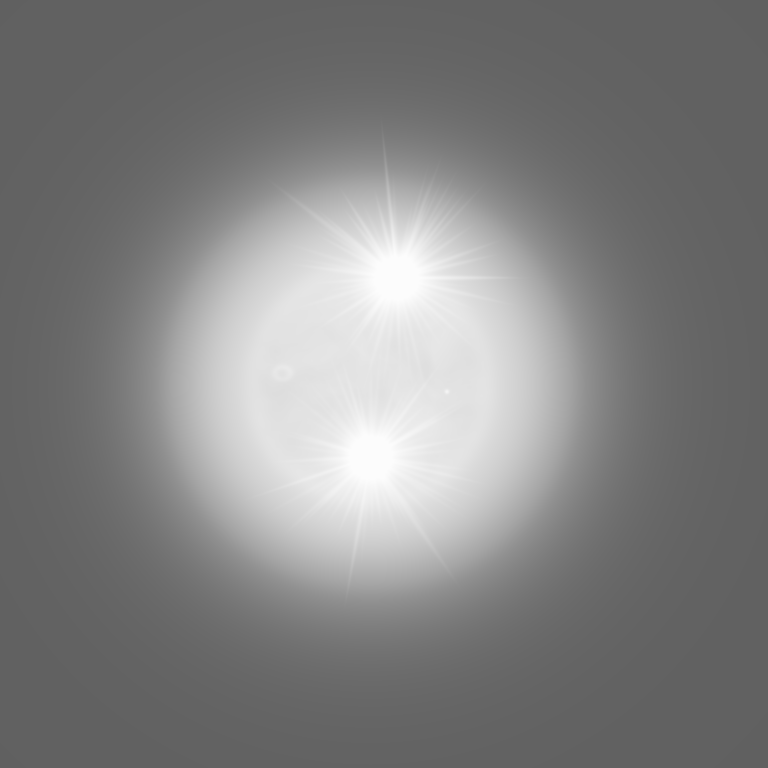
Write a WebGL 2 fragment shader that draws this background.

```glsl
#version 300 es
precision highp float;
// Two white starbursts inside a soft round halo on a grey ground.
// The halo is a power falloff with faint cloud, and each burst is a
// loop of tapered rays with hashed angle, length and strength.
uniform vec2 u_resolution;
out vec4 fragColor;

#define GROUND 0.377
#define HALO_CENTER vec2(0.482, 0.499)
#define HALO_RADIUS 0.262
#define HALO_GAIN 0.485
#define HALO_POWER 6.2
#define UPPER_STAR vec2(0.517, 0.638)
#define LOWER_STAR vec2(0.483, 0.405)
#define RAY_COUNT 46
#define RAY_WIDTH 0.0036
#define CLOUD_GAIN 0.07

const float TAU = 6.2831853;

float hash(vec2 p) {
    return fract(sin(dot(p, vec2(127.1, 311.7))) * 43758.5453);
}

float noise(vec2 p) {
    vec2 i = floor(p), f = fract(p);
    f = f * f * (3.0 - 2.0 * f);
    float low = mix(hash(i), hash(i + vec2(1, 0)), f.x);
    float high = mix(hash(i + vec2(0, 1)), hash(i + vec2(1, 1)), f.x);
    return mix(low, high, f.y);
}

float fbm(vec2 p) {
    float sum = 0.0, gain = 0.5;
    for (int i = 0; i < 4; i++) {
        sum += gain * noise(p);
        p = mat2(1.6, 1.2, -1.2, 1.6) * p;
        gain *= 0.5;
    }
    return sum;
}

// Adds light without passing white
float screenBlend(float a, float b) {
    return 1.0 - (1.0 - a) * (1.0 - clamp(b, 0.0, 1.0));
}

// One tapered streak leaving the origin
float ray(vec2 p, float angle, float reach, float width) {
    vec2 dir = vec2(cos(angle), sin(angle));
    float along = dot(p, dir) / reach;
    float across = dot(p, vec2(-dir.y, dir.x));
    float left = clamp(1.0 - along, 0.0, 1.0);
    float w = width * (0.2 + left) * smoothstep(-0.1, 0.5, along) + 0.0004;
    return exp(-across * across / (w * w)) * pow(left, 1.2) * smoothstep(0.0, 0.1, along);
}

// Core, glow and irregular rays of one star
float starburst(vec2 p, float seed) {
    float d = length(p);
    float light = 0.95 * exp(-pow(d / 0.036, 2.0)) + 0.42 * exp(-pow(d / 0.075, 1.6));
    float rays = 0.0;
    for (int i = 0; i < RAY_COUNT; i++) {
        vec2 key = vec2(float(i), seed);
        float angle = (float(i) + 0.9 * hash(key)) / float(RAY_COUNT) * TAU;
        float reach = mix(0.09, 0.165, hash(key + 17.3));
        float strength = mix(0.25, 0.65, hash(key + 41.9));
        rays = screenBlend(rays, strength * ray(p, angle, reach, RAY_WIDTH));
    }
    return screenBlend(light, rays);
}

// Round halo with a soft rim, inner ring and cloud
float halo(vec2 p) {
    vec2 q = p - HALO_CENTER;
    float r = length(q);
    float light = GROUND + HALO_GAIN / (1.0 + pow(r / HALO_RADIUS, HALO_POWER));
    light += 0.018 * smoothstep(0.285, 0.255, r);
    light += 0.02 * exp(-pow((r - 0.152) / 0.016, 2.0));
    float cloud = fbm(p * 17.0 + 2.0 * fbm(p * 9.0)) - 0.47;
    light += CLOUD_GAIN * cloud * smoothstep(0.18, 0.11, r);
    // Small hollow and bright fleck in the cloud
    float hollow = length((p - vec2(0.368, 0.514)) * vec2(0.8, 1.0));
    light += 0.025 * exp(-pow((hollow - 0.008) / 0.004, 2.0));
    light += 0.07 * exp(-pow(length(p - vec2(0.582, 0.490)) / 0.003, 2.0));
    return light;
}

void main() {
    float side = min(u_resolution.x, u_resolution.y);
    vec2 p = (gl_FragCoord.xy - 0.5 * u_resolution) / side + 0.5;
    vec2 a = p - UPPER_STAR, b = p - LOWER_STAR;

    float light = halo(p);
    light = screenBlend(light, starburst(a, 3.0));
    light = screenBlend(light, starburst(b, 8.0));

    // Longest streaks of the upper star
    float streaks = 0.5 * ray(a, 1.67, 0.215, 0.003) + 0.4 * ray(a, 2.49, 0.22, 0.005);
    streaks += 0.4 * ray(a, 0.0, 0.18, 0.003) + 0.5 * ray(a, 0.35, 0.15, 0.004);
    // Fan of fine streaks at its upper right
    for (int i = 0; i < 7; i++) {
        float k = float(i);
        streaks += 0.28 * ray(a, 0.82 + 0.08 * k, 0.15 + 0.03 * hash(vec2(k, 5.0)), 0.003);
    }
    // Longest streaks of the lower star
    streaks += 0.5 * ray(b, 4.54, 0.205, 0.0035) + 0.4 * ray(b, 3.47, 0.18, 0.003);
    streaks += 0.4 * ray(b, 5.31, 0.21, 0.005) + 0.45 * ray(b, 3.87, 0.155, 0.004);
    light = screenBlend(light, streaks);

    fragColor = vec4(vec3(min(light, 0.99)), 1.0);
}
```
